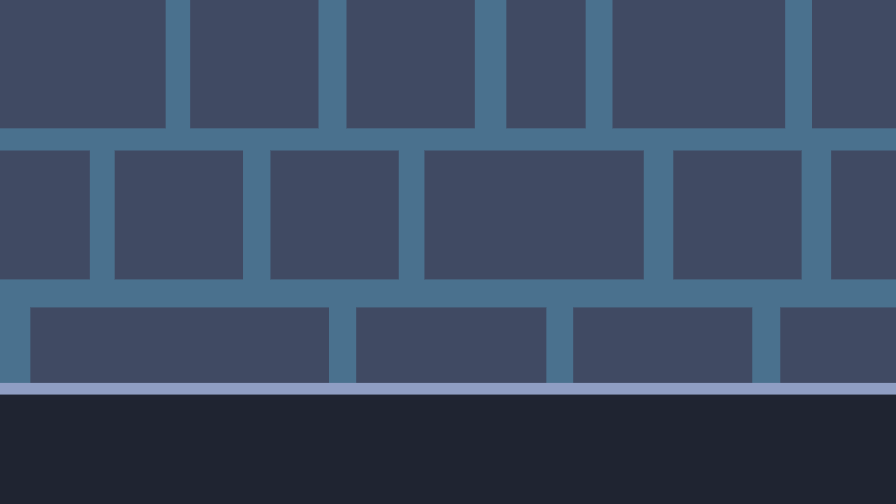
Write a WebGL 1 fragment shader that draws this background.

```glsl
precision highp float;
// A flat brick wall in three staggered courses above a pale ledge and a dark floor.
// Each course walks along its bricks and cuts the joints with antialiased bands.
// Lengths are in 1/432 of the canvas height.

uniform vec2 u_resolution;

// Coverage of the interval [lo, hi] at x, with an edge one pixel wide
float band(float x, float lo, float hi, float pixel) {
    float d = max(lo - x, x - hi);
    return clamp(0.5 - d / pixel, 0.0, 1.0);
}

// Mortar between the bricks of one course; firstJoint holds its left edge and width
float joints(float x, vec2 firstJoint, vec4 bricks, vec4 gaps, float pixel) {
    float left = firstJoint.x;
    float right = left + firstJoint.y;
    float mortar = band(x, left, right, pixel);
    for (int i = 0; i < 4; i++) {
        left = right + bricks.x;
        right = left + gaps.x;
        mortar = max(mortar, band(x, left, right, pixel));
        bricks = bricks.yzwx;
        gaps = gaps.yzwx;
    }
    return mortar;
}

void main() {
    float pixel = 432.0 / u_resolution.y;
    vec2 p = gl_FragCoord.xy * pixel;

    vec3 brickColor = vec3(0.251, 0.290, 0.388);
    vec3 mortarColor = vec3(0.290, 0.443, 0.557);
    vec3 ledgeColor = vec3(0.561, 0.620, 0.763);
    vec3 floorColor = vec3(0.120, 0.143, 0.192);

    // Vertical joints of the course at this height
    float mortar;
    if (p.y > 312.0) {
        mortar = joints(p.x, vec2(142.0, 21.0), vec4(110.0, 110.0, 68.0, 148.0),
                        vec4(24.0, 27.0, 23.0, 23.0), pixel);
    } else if (p.y > 180.0) {
        mortar = joints(p.x, vec2(77.0, 21.3), vec4(110.0, 110.0, 188.0, 110.0),
                        vec4(23.5, 22.0, 25.3, 25.3), pixel);
    } else {
        mortar = joints(p.x, vec2(-10.0, 36.0), vec4(256.0, 163.0, 153.5, 200.0),
                        vec4(23.3, 23.0, 24.0, 24.0), pixel);
    }

    // Horizontal beds between the courses
    mortar = max(mortar, band(p.y, 303.0, 322.0, pixel));
    mortar = max(mortar, band(p.y, 192.5, 168.5, pixel));
    mortar = max(mortar, band(p.y, 168.5, 192.5, pixel));
    vec3 color = mix(brickColor, mortarColor, mortar);

    // Ledge and floor
    color = mix(color, ledgeColor, band(p.y, -10.0, 103.8, pixel));
    color = mix(color, floorColor, band(p.y, -10.0, 93.8, pixel));

    gl_FragColor = vec4(color, 1.0);
}
```
